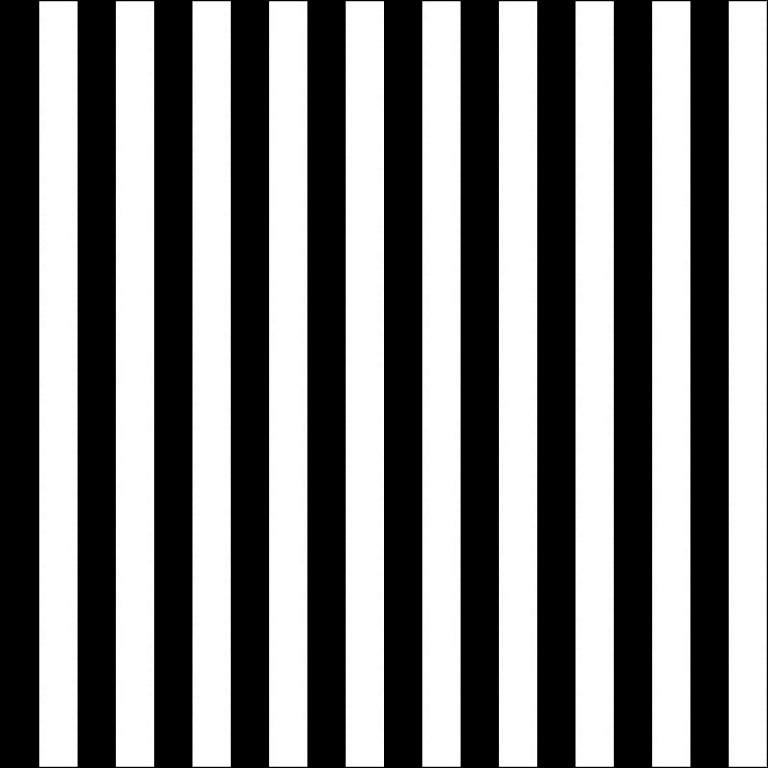
Write a WebGL 1 fragment shader that draws this pattern.

```glsl
precision highp float;
// Ten vertical black and white stripes inside a hairline black frame.

uniform vec2 u_resolution;

#define PERIOD 0.09975      // width of one black and white pair
#define WHITE_SHARE 0.5     // white part of each pair
#define FRAME 0.0016        // thickness of the black frame
#define GRAIN_CELLS 256.0   // speckle cells across the canvas
#define GRAIN_DEPTH 0.012   // darkest speckle on white
#define GRAIN_REACH 0.011   // how far speckle extends from a stripe edge
#define INK vec3(0.0)
#define PAPER vec3(1.0)

float hash(vec2 cell) {
    vec3 p = fract(cell.xyx * 0.1031);
    p += dot(p, p.yzx + 33.33);
    return fract((p.x + p.y) * p.z);
}

// Signed distance to the nearest white stripe edge, positive inside white.
// A black stripe starts at the canvas centre.
float stripeDistance(float x) {
    float phase = fract((x - 0.5) / PERIOD);
    float offset = abs(phase - (1.0 - 0.5 * WHITE_SHARE));
    offset = min(offset, 1.0 - offset);
    return (0.5 * WHITE_SHARE - offset) * PERIOD;
}

// Signed distance to the frame, positive inside the opening.
float openingDistance(vec2 uv) {
    vec2 toEdge = min(uv, 1.0 - uv) - FRAME;
    return min(toEdge.x, toEdge.y);
}

float coverage(float dist, float pixel) {
    return clamp(dist / pixel + 0.5, 0.0, 1.0);
}

void main() {
    vec2 uv = gl_FragCoord.xy / u_resolution;
    float pixel = 1.0 / min(u_resolution.x, u_resolution.y);

    // Stripes cut by the frame
    float stripe = stripeDistance(uv.x);
    float white = coverage(stripe, pixel) * coverage(openingDistance(uv), pixel);

    // Barely visible speckle beside the stripe edges
    float speckle = step(0.7, hash(floor(uv * GRAIN_CELLS)));
    float nearEdge = 1.0 - smoothstep(0.5 * GRAIN_REACH, GRAIN_REACH, abs(stripe));
    vec3 paper = PAPER - GRAIN_DEPTH * speckle * nearEdge;

    gl_FragColor = vec4(mix(INK, paper, white), 1.0);
}
```
